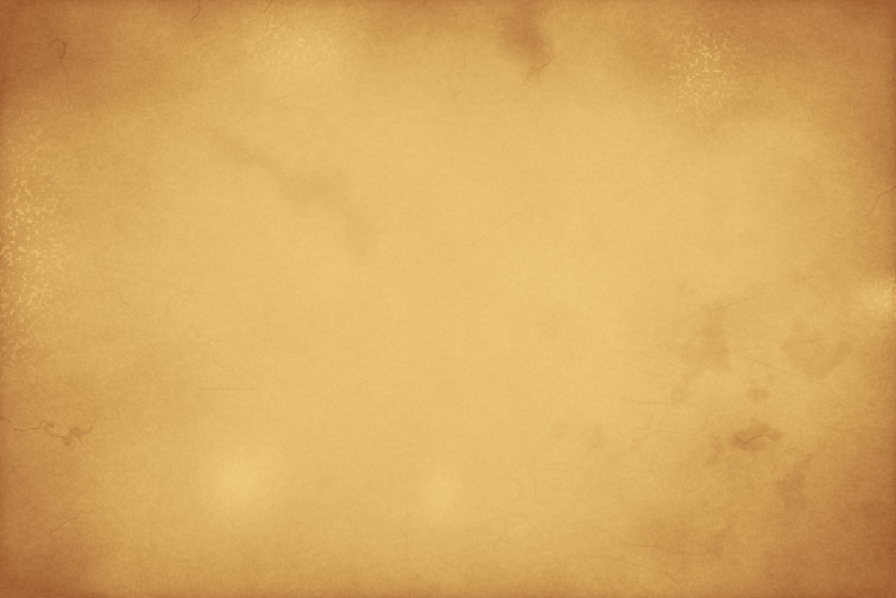
Write a Shadertoy shader that draws this texture.

```glsl
#define PAPER_LIGHT vec3(0.922, 0.775, 0.478)
#define PAPER_MID vec3(0.830, 0.642, 0.350)
#define PAPER_DARK vec3(0.660, 0.420, 0.222)
#define GOLD_DUST vec3(0.93, 0.79, 0.47)
#define MOTTLE 0.24
#define GRAIN 0.035
#define GRAIN_SCALE 300.0
#define CRACK_STRENGTH 0.15
#define SCRATCH_COUNT 14

const int PATCHES = 12;

// Stain ellipses: centre xy, radii zw
const vec4 DARK_SHAPE[PATCHES] = vec4[](
    vec4(1.25, 0.91, 0.21, 0.10), vec4(0.17, 0.87, 0.21, 0.15),
    vec4(0.88, 0.94, 0.035, 0.07), vec4(1.25, 0.80, 0.09, 0.035),
    vec4(1.27, 0.22, 0.20, 0.13), vec4(1.19, 0.45, 0.09, 0.06),
    vec4(0.23, 0.34, 0.14, 0.13), vec4(0.06, 0.10, 0.14, 0.14),
    vec4(1.42, 0.13, 0.16, 0.15), vec4(0.68, 0.95, 0.16, 0.05),
    vec4(1.14, 0.10, 0.07, 0.05), vec4(1.45, 0.73, 0.09, 0.16));
const float DARK_AMOUNT[PATCHES] = float[](
    0.33, 0.24, 0.30, 0.13, 0.20, 0.12, 0.15, 0.12, 0.18, 0.12, 0.14, 0.14);

// Worn bright areas, dusted with gold
const vec4 WORN_SHAPE[6] = vec4[](
    vec4(0.41, 0.195, 0.060, 0.060), vec4(0.74, 0.170, 0.035, 0.045),
    vec4(1.48, 0.500, 0.045, 0.040), vec4(0.50, 0.920, 0.085, 0.055),
    vec4(0.05, 0.580, 0.060, 0.170), vec4(1.18, 0.870, 0.060, 0.080));
const float WORN_AMOUNT[6] = float[](0.20, 0.12, 0.40, 0.20, 0.10, 0.12);

float hash(vec2 p) {
    vec3 q = fract(vec3(p.xyx) * 0.1031);
    q += dot(q, q.yzx + 33.33);
    return fract((q.x + q.y) * q.z);
}

float noise(vec2 p) {
    vec2 i = floor(p), f = fract(p);
    f = f * f * (3.0 - 2.0 * f);
    return mix(mix(hash(i), hash(i + vec2(1, 0)), f.x),
               mix(hash(i + vec2(0, 1)), hash(i + vec2(1, 1)), f.x), f.y);
}

float fbm(vec2 p) {
    float sum = 0.0, amp = 0.5;
    for (int i = 0; i < 5; i++) {
        sum += amp * noise(p);
        p = mat2(1.6, 1.2, -1.2, 1.6) * p + 7.3;
        amp *= 0.5;
    }
    return sum / 0.97;
}

float ellipse(vec2 p, vec4 shape) {
    vec2 d = (p - shape.xy) / shape.zw;
    return exp(-dot(d, d));
}

float segmentDistance(vec2 p, vec2 a, vec2 b) {
    vec2 d = b - a;
    return length(p - a - d * clamp(dot(p - a, d) / dot(d, d), 0.0, 1.0));
}

// Browning that creeps in from the four borders
float borderAge(vec2 p, float width) {
    float age = 0.62 * exp(-p.x / 0.17) + 0.58 * exp(-(width - p.x) / 0.13)
              + 0.50 * exp(-(1.0 - p.y) / 0.12) + 0.52 * exp(-p.y / 0.11);
    vec2 rim = min(p, vec2(width, 1.0) - p);
    return age + 0.14 * exp(-min(rim.x, rim.y) / 0.012);
}

// Small blots gathered toward the lower right
float blots(vec2 p) {
    float zone = ellipse(p, vec4(1.26, 0.30, 0.28, 0.26));
    return zone * smoothstep(0.56, 0.70, fbm(p * 15.0 + 31.0));
}

float scratches(vec2 p, float pixel) {
    float sum = 0.0;
    for (int i = 0; i < SCRATCH_COUNT; i++) {
        float id = float(i) + 1.0;
        vec2 a = vec2(hash(vec2(id, 3.1)) * 1.5, hash(vec2(id, 8.7)));
        float angle = mix(-0.9, 0.9, hash(vec2(id, 5.3)));
        vec2 b = a + 0.25 * vec2(cos(angle), sin(angle));
        float d = segmentDistance(p, a, b);
        sum += 1.0 - smoothstep(0.0003, 0.0012 + pixel, d);
    }
    return sum * smoothstep(0.40, 0.65, noise(p * 23.0));
}

void mainImage(out vec4 fragColor, in vec2 fragCoord) {
    vec2 p = fragCoord / iResolution.y;
    float width = iResolution.x / iResolution.y;
    float pixel = 1.0 / iResolution.y;
    p.x *= 1.5 / width;
    vec2 warp = vec2(fbm(p * 7.0), fbm(p * 7.0 + 19.0)) - 0.5;
    vec2 q = p + 0.13 * warp;

    // Broad ageing and stains
    float border = borderAge(p, 1.5);
    float age = border + 0.02;
    for (int i = 0; i < PATCHES; i++)
        age += DARK_AMOUNT[i] * ellipse(q, DARK_SHAPE[i]);
    float dust = 0.0;
    for (int i = 0; i < 6; i++) {
        float worn = ellipse(p + 0.05 * warp, WORN_SHAPE[i]);
        age -= WORN_AMOUNT[i] * worn;
        dust = max(dust, worn);
    }

    // Mottling, blots and the faint diagonal crease
    float wear = smoothstep(0.0, 0.55, age);
    age += MOTTLE * (fbm(p * 9.0 + 4.0) - 0.5) * (0.35 + wear);
    age += 0.17 * blots(p);
    float crease = segmentDistance(q, vec2(0.36, 0.78), vec2(0.62, 0.60));
    age += 0.10 * exp(-crease * crease / 0.0006);

    // Cracks and scratches
    float ridge = abs(fbm(p * 5.0 + 51.0) - 0.5);
    float crack = 1.0 - smoothstep(0.001, 0.004 + 3.0 * pixel, ridge);
    float wrinkle = abs(noise(p * vec2(6.0, 28.0) + 2.5 * warp) - 0.5);
    float wrinkleZone = ellipse(p, vec4(1.15, 0.20, 0.40, 0.25));
    crack *= smoothstep(0.5, 0.7, noise(p * 8.0 + 13.0));
    age += CRACK_STRENGTH * crack * (0.15 + wear);
    age += 0.07 * wrinkleZone * (1.0 - smoothstep(0.01, 0.06, wrinkle))
         * smoothstep(0.5, 0.75, noise(p * 11.0));
    age += 0.06 * scratches(p, pixel);

    // Paper fibre and tone
    float fine = noise(p * GRAIN_SCALE) - 0.5;
    float fibre = noise(p * vec2(90.0, 160.0)) - 0.5;
    age = clamp(age, 0.0, 1.08);
    vec3 color = age < 0.4 ? mix(PAPER_LIGHT, PAPER_MID, age / 0.4)
                           : mix(PAPER_MID, PAPER_DARK, (age - 0.4) / 0.6);
    color += GRAIN * (fine + 0.5 * fibre) * (0.6 + 0.6 * wear);

    // Gold speckles
    float speck = smoothstep(0.62, 0.85, noise(p * 210.0 + 70.0));
    color = mix(color, GOLD_DUST, 0.55 * speck * dust);
    fragColor = vec4(clamp(color, 0.0, 1.0), 1.0);
}
```
